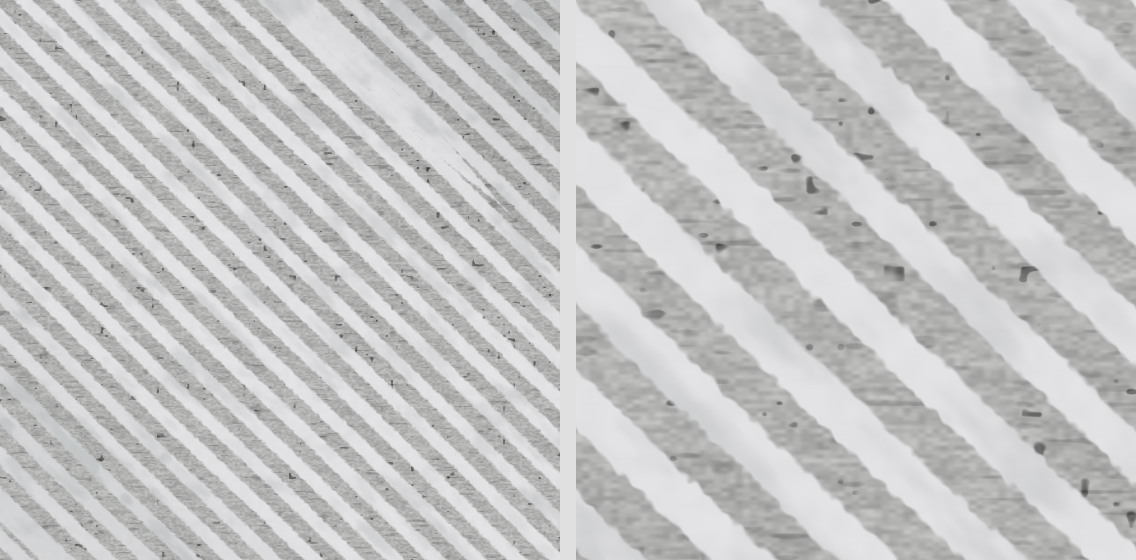
Left: the whole. Right: its middle third, enlarged.
Write a WebGL 2 fragment shader that draws this pattern.

```glsl
#version 300 es
precision highp float;

uniform vec2 u_resolution;
out vec4 fragColor;

float hash(vec2 p) {
    vec3 q = fract(p.xyx * 0.1031);
    q += dot(q, q.yzx + 33.33);
    return fract((q.x + q.y) * q.z);
}

float noise(vec2 p) {
    vec2 cell = floor(p), f = fract(p);
    f = f * f * (3.0 - 2.0 * f);
    return mix(mix(hash(cell), hash(cell + vec2(1, 0)), f.x),
               mix(hash(cell + vec2(0, 1)), hash(cell + vec2(1, 1)), f.x), f.y);
}

float fbm(vec2 p) {
    float sum = 0.0, weight = 0.5;
    for (int i = 0; i < 4; i++) {
        sum += weight * noise(p);
        p = p * 2.03 + 17.3;
        weight *= 0.5;
    }
    return sum / 0.9375;
}

// Brushed concrete: horizontal ridges, fine grit and sparse dark pits
vec3 concrete(vec2 uv) {
    float ridges = noise(uv * vec2(45.0, 260.0)) - 0.5;
    float grit = noise(uv * vec2(230.0, 400.0) + 40.0) - 0.5;
    float mottle = fbm(uv * vec2(9.0, 14.0)) - 0.5;
    float scratches = smoothstep(0.74, 0.95, noise(uv * vec2(50.0, 230.0) + 71.0));
    float pits = smoothstep(0.83, 0.95, noise(uv * vec2(110.0, 150.0) + 9.0));
    pits *= smoothstep(0.45, 0.7, noise(uv * 33.0 + 5.0));
    float shade = 0.69 + 0.07 * ridges + 0.11 * grit + 0.06 * mottle;
    shade -= 0.10 * scratches + 0.28 * pits;
    shade -= 0.05 * smoothstep(1.2, 2.0, uv.x + uv.y);
    return shade * vec3(1.0, 1.0, 0.995);
}

// Worn white paint with smudges drawn out along the stripes
vec3 paint(vec2 uv, float lane, float stripe) {
    vec2 along = vec2((uv.x - uv.y) * 8.0, lane * 1.3);
    float smudge = smoothstep(0.53, 0.8, fbm(along + 3.0));
    float blot = smoothstep(0.72, 0.95, noise(vec2(along.x * 2.2, lane * 2.0) + 50.0));
    float corners = smoothstep(0.3, 0.9, abs(uv.x + uv.y - 1.0));
    float fade = corners * (0.2 + 0.5 * hash(vec2(stripe + 60.0, 4.0)));
    float wear = clamp(0.55 * smudge + 0.5 * blot * (0.4 + corners) + fade, 0.0, 1.0);
    vec3 color = mix(vec3(0.892, 0.888, 0.897), vec3(0.77, 0.78, 0.785), wear);
    return color + 0.018 * (noise(uv * 90.0) - 0.5);
}

void main() {
    vec2 uv = gl_FragCoord.xy / u_resolution;

    // One unit of lane is one stripe and one gap
    float lane = (1.0 - uv.y - 0.97 * uv.x - 0.0326) / 0.071;
    float pixel = fwidth(lane);
    lane += 0.12 * (noise(uv * 3.0) - 0.5);
    float stripe = round(lane);

    float halfWidth = 0.235 + 0.035 * (hash(vec2(stripe + 30.0, 8.0)) - 0.3);
    float edge = abs(lane - stripe) - halfWidth;

    // Two neighbouring stripes run together, then part toward the right
    float bridge = abs(lane + 7.5) - 0.34 * (1.0 - smoothstep(0.76, 0.92, uv.x));
    edge = min(edge, bridge + step(0.92, uv.x));

    // The gap closes partly in the lower left corner
    edge = min(edge, abs(lane - 12.3) - 0.3);

    edge += 0.07 * (noise(uv * 190.0) - 0.5);
    float coverage = 1.0 - smoothstep(-0.7 * pixel - 0.02, 0.7 * pixel + 0.02, edge);

    vec3 ground = concrete(uv);
    vec3 coat = mix(paint(uv, lane, stripe), ground, 0.03);
    fragColor = vec4(mix(ground, coat, coverage), 1.0);
}
```
